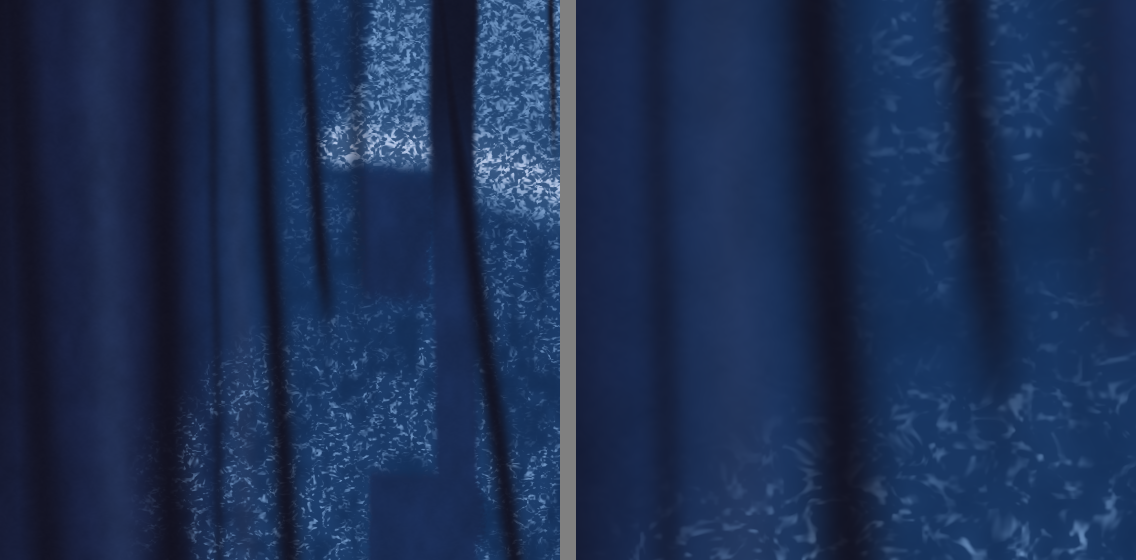
Left, the full canvas; right, a detail of the centre.
Reproduce this texture procedurally as a Shadertoy shader.

```glsl
// Dark blue curtain with hanging folds, backlit by a window and speckled with woven sheen.

const vec3 SHADOW = vec3(0.070, 0.068, 0.125);
const vec3 NAVY   = vec3(0.098, 0.132, 0.260);
const vec3 BLUE   = vec3(0.088, 0.203, 0.375);
const vec3 RIDGE  = vec3(0.150, 0.215, 0.360);
const vec3 GLOW   = vec3(0.165, 0.310, 0.490);
const vec3 LIGHT  = vec3(0.490, 0.640, 0.820);
const vec3 WHITE  = vec3(0.760, 0.810, 0.920);

const vec2 THREADS = vec2(150.0, 175.0);  // coarse weave cells across the canvas
const float EDGE = 0.009;                 // softness of cloth borders
const float SHEEN_GAIN = 0.85;

// Each fold: x at top, x at bottom, half width, depth
const int FOLDS = 8;
const vec4 FOLD[FOLDS] = vec4[](
    vec4(0.020, 0.085, 0.040, 0.85), vec4(0.290, 0.305, 0.036, 0.95),
    vec4(0.376, 0.392, 0.010, 0.45), vec4(0.455, 0.515, 0.021, 0.92),
    vec4(0.542, 0.618, 0.014, 0.85), vec4(0.785, 0.917, 0.019, 0.90),
    vec4(0.984, 0.995, 0.006, 0.80), vec4(0.635, 0.655, 0.016, 0.40));
// How far down each fold reaches
const float REACH[FOLDS] = float[](1.3, 1.3, 1.3, 1.3, 0.58, 1.3, 0.27, 0.55);

const int RIDGES = 2;
const vec4 CREST[RIDGES] = vec4[](
    vec4(0.175, 0.215, 0.038, 0.60), vec4(0.412, 0.440, 0.025, 0.65));

float hash(vec2 p) {
    return fract(sin(dot(p, vec2(127.1, 311.7))) * 43758.5453);
}

float noise(vec2 p) {
    vec2 i = floor(p), f = fract(p);
    f = f * f * (3.0 - 2.0 * f);
    return mix(mix(hash(i), hash(i + vec2(1, 0)), f.x),
               mix(hash(i + vec2(0, 1)), hash(i + vec2(1, 1)), f.x), f.y);
}

// Soft interval: 1 inside [a, b], 0 outside
float band(float x, float a, float b, float soft) {
    return smoothstep(a - soft, a + soft, x) * (1.0 - smoothstep(b - soft, b + soft, x));
}

// Rounded profile of one fold hanging from the top
float pleat(vec2 p, vec4 f) {
    float d = (p.x - mix(f.x, f.y, p.y)) / f.z;
    return f.w * exp(-d * d);
}

// Fine curly weave, centred near 0.5
float weave(vec2 p) {
    vec2 q = p * THREADS;
    q += 1.6 * vec2(noise(q * 0.35), noise(q * 0.35 + 37.0));
    return 0.6 * noise(q) + 0.4 * noise(q * 1.9 + 11.0);
}

void mainImage(out vec4 fragColor, in vec2 fragCoord) {
    vec2 p = fragCoord / iResolution.xy;
    p.y = 1.0 - p.y;  // measure downwards from the rail
    float grain = weave(p);
    float cloud = noise(p * vec2(26.0, 13.0)) * 0.6 + noise(p * vec2(60.0, 38.0)) * 0.4;
    vec2 c = p + vec2(0.008, 0.012) * (noise(p * vec2(7.0, 5.0)) - 0.5);
    vec2 rough = c + 0.022 * (cloud - 0.5) + 0.014 * (grain - 0.5);

    // Cloth colour, bluer towards the window
    vec3 col = mix(NAVY, BLUE, smoothstep(0.26, 0.52, p.x));
    for (int i = 0; i < RIDGES; i++) col = mix(col, RIDGE, pleat(c, CREST[i]));

    // Smooth panels that carry no sheen
    float post = band(c.x, 0.768 + 0.010 * p.y, 0.850, EDGE);
    float pane = band(rough.x, 0.650, 0.768, EDGE) * band(rough.y, 0.310, 0.535, 0.025);
    float hem = band(rough.x, 0.660, 0.855, EDGE) * smoothstep(0.825, 0.855, rough.y);
    float flatCloth = max(post, max(pane, hem));
    col = mix(col, NAVY * 1.12, 0.55 * flatCloth);
    col *= 0.90 + 0.20 * cloud;

    // Window light through the upper cloth
    float slant = 0.665 - 0.085 * smoothstep(0.12, 0.26, p.y);
    float leftGlow = band(rough.x, slant, 0.768, 0.014)
                   * (1.0 - smoothstep(0.280, 0.315, rough.y));
    float sill = 0.335 + 0.30 * (p.x - 0.85);
    float rightGlow = smoothstep(0.842, 0.856, c.x)
                    * (1.0 - smoothstep(sill, sill + 0.055, rough.y));
    float glow = max(leftGlow, rightGlow);
    float barY = (p.y - 0.262 - 0.35 * max(p.x - 0.80, 0.0)) / 0.042;
    float bar = glow * exp(-barY * barY);
    col = mix(col, GLOW, glow * (0.65 + 0.35 * cloud));
    col = mix(col, LIGHT, glow * smoothstep(0.34, 0.82, grain) * (0.55 + 0.5 * cloud));
    col = mix(col, WHITE, bar * (0.12 + 0.75 * smoothstep(0.42, 0.78, grain)));

    // Scattered sheen on the lower cloth
    float rise = p.y - 0.55 - 0.65 * max(0.56 - p.x, 0.0);
    float sheen = smoothstep(-0.06, 0.10, rise) * smoothstep(0.22, 0.36, p.x);
    sheen = max(sheen, 0.30 * smoothstep(0.47, 0.52, p.x));
    sheen = max(sheen, 0.75 * smoothstep(0.85, 0.87, p.x));
    sheen *= (1.0 - flatCloth) * (1.0 - glow) * smoothstep(0.20, 0.68, cloud);
    float spark = smoothstep(0.48, 0.92, grain);
    col = mix(col, GLOW, 0.28 * sheen);
    col = mix(col, LIGHT, SHEEN_GAIN * sheen * spark);

    // Shadows in the folds
    float shade = 0.80 * post * (1.0 - smoothstep(0.08, 0.50, p.y));
    shade = max(shade, 0.85 * (1.0 - smoothstep(0.0, 0.075, p.x)) * (1.0 - 0.6 * p.y));
    for (int i = 0; i < FOLDS; i++) {
        float fade = 1.0 - smoothstep(REACH[i] - 0.12, REACH[i] + 0.05, p.y);
        shade = max(shade, pleat(c, FOLD[i]) * fade);
    }
    col = mix(col, SHADOW, shade);

    col += 0.012 * (grain - 0.5);
    fragColor = vec4(clamp(col, 0.0, 1.0), 1.0);
}
```
